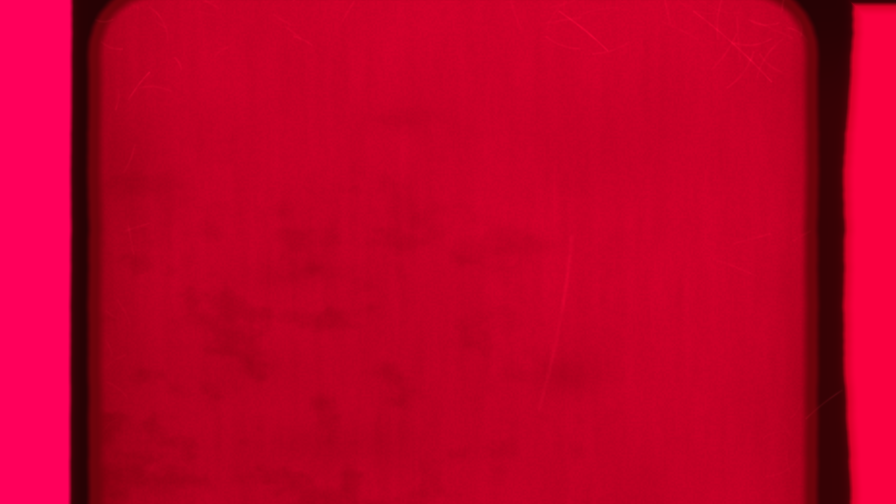
Give the GLSL for this background, as a Shadertoy shader.

```glsl
// A worn red film frame with rounded corners, dark borders and glowing side strips.
#define FRAME_CENTER vec2(0.899, 0.0)
#define FRAME_HALF vec2(0.724, 1.032)
#define CORNER_RADIUS 0.135
#define LEFT_STRIP_EDGE 0.1425
#define RIGHT_STRIP_EDGE 1.674
#define SCRATCH_COUNT 60
#define STAIN_STRENGTH 0.18
#define GRAIN_STRENGTH 0.025

const vec3 BORDER_DARK = vec3(0.13, 0.008, 0.015);
const vec3 BORDER_WARM = vec3(0.25, 0.01, 0.02);
const vec3 RIM = vec3(0.43, 0.01, 0.045);
const vec3 FRAME_RED = vec3(0.815, 0.0, 0.165);
const vec3 STAIN_RED = vec3(0.37, 0.0, 0.01);
const vec3 LEFT_GLOW = vec3(1.0, 0.0, 0.355);
const vec3 RIGHT_GLOW = vec3(0.98, 0.0, 0.25);

// Placed stains (center, size) and long scratches (start, end)
const vec4 SPOTS[8] = vec4[8](
    vec4(0.80, 0.765, 0.07, 0.022), vec4(0.565, 0.582, 0.022, 0.018),
    vec4(0.61, 0.455, 0.09, 0.022), vec4(0.50, 0.27, 0.10, 0.06),
    vec4(1.13, 0.255, 0.065, 0.045), vec4(0.99, 0.51, 0.09, 0.022),
    vec4(0.66, 0.12, 0.15, 0.04), vec4(0.28, 0.65, 0.08, 0.12));
const vec4 LINES[5] = vec4[5](
    vec4(0.255, 0.803, 0.296, 0.856), vec4(1.11, 0.977, 1.205, 0.90),
    vec4(1.377, 0.977, 1.53, 0.838), vec4(1.134, 0.53, 1.07, 0.19),
    vec4(1.60, 0.17, 1.67, 0.225));

float hash(vec2 p) {
    vec3 q = fract(vec3(p.xyx) * 0.1031);
    q += dot(q, q.yzx + 33.33);
    return fract((q.x + q.y) * q.z);
}

float noise(vec2 p) {
    vec2 cell = floor(p), f = fract(p);
    f = f * f * (3.0 - 2.0 * f);
    return mix(mix(hash(cell), hash(cell + vec2(1, 0)), f.x),
               mix(hash(cell + vec2(0, 1)), hash(cell + vec2(1, 1)), f.x), f.y);
}

float fbm(vec2 p) {
    float sum = 0.0;
    for (float weight = 0.5; weight > 0.05; weight *= 0.5) {
        sum += weight * noise(p);
        p = p * 2.03 + 17.1;
    }
    return sum;
}

float roundedBox(vec2 p, vec2 halfSize, float radius) {
    vec2 q = abs(p) - halfSize + radius;
    return length(max(q, 0.0)) + min(max(q.x, q.y), 0.0) - radius;
}

// Thin, slightly bowed line that varies in strength
float scratch(vec2 p, vec2 a, vec2 b, float width, float bow) {
    vec2 ab = b - a;
    float t = clamp(dot(p - a, ab) / dot(ab, ab), 0.0, 1.0);
    vec2 q = p - a - ab * t - vec2(-ab.y, ab.x) * bow * t * (1.0 - t);
    return exp(-dot(q, q) / (width * width)) * (0.35 + 0.65 * noise(p * 70.0));
}

// Spots, a broad lower-left shade, ragged patches and vertical streaks
float stains(vec2 p) {
    vec2 w = p + 0.03 * (vec2(fbm(p * 14.0), fbm(p * 14.0 + 40.0)) - 0.47);
    float sum = 0.0;
    for (int i = 0; i < 8; i++) {
        vec2 q = (w - SPOTS[i].xy) / SPOTS[i].zw;
        sum += (i == 4 ? 0.9 : 0.55) * exp(-dot(q, q));
    }
    float lower = smoothstep(0.9, 0.35, p.y) * smoothstep(1.45, 0.7, p.x);
    float patches = smoothstep(0.45, 0.75, fbm(p * vec2(14.0, 19.0) + 5.0));
    return sum + lower * (0.5 + 0.8 * patches) + 0.6 * (fbm(p * vec2(60.0, 7.0)) - 0.47)
         + 0.8 * (fbm(p * 4.0 + 9.0) - 0.47) + 0.5 * smoothstep(0.6, 0.0, p.y);
}

// Long placed lines, and scattered marks gathered by the top and the sides
float scratches(vec2 p) {
    float sum = 0.0;
    for (int i = 0; i < 5; i++)
        sum += (i == 3 ? 0.35 : 0.65) * scratch(p, LINES[i].xy, LINES[i].zw, i == 3 ? 0.004 : 0.0022, 0.1);
    for (int i = 0; i < SCRATCH_COUNT; i++) {
        float id = float(i) + 1.0;
        vec2 r = vec2(hash(vec2(id, 3.7)), hash(vec2(id, 8.2)));
        vec2 start = i % 2 == 0 ? vec2(0.25 + 1.3 * r.x, 1.0 - 0.14 * r.y * r.y)
                                : vec2(i % 4 == 1 ? 0.20 + 0.13 * r.x : 1.60 - 0.10 * r.x, r.y);
        float angle = 6.283 * hash(vec2(id, 14.1));
        vec2 span = vec2(cos(angle), sin(angle)) * (0.02 + 0.07 * r.x);
        sum += (0.12 + 0.25 * r.y) * scratch(p, start, start + span, 0.0025, r.y - 0.5);
    }
    return sum;
}

void mainImage(out vec4 fragColor, in vec2 fragCoord) {
    vec2 p = fragCoord / iResolution.y;
    float wobble = 0.006 * (fbm(vec2(p.y * 18.0, 2.0)) - 0.47);
    float frame = roundedBox(p - FRAME_CENTER, FRAME_HALF, CORNER_RADIUS) + wobble;

    // Frame interior, darkened towards its sides
    float sideShade = exp((0.17 - p.x) / 0.09) * 0.45 + exp((p.x - 1.625) / 0.06) * 0.38;
    float shade = clamp(STAIN_STRENGTH * (stains(p) + 0.2) + sideShade, 0.0, 1.0);
    vec3 red = mix(FRAME_RED, STAIN_RED, shade);
    red *= 1.0 + GRAIN_STRENGTH * (2.0 * noise(p * 260.0) - 1.0);

    // Border and rim, warmer at the lower right
    float warmth = smoothstep(0.9, 1.7, p.x) * smoothstep(1.0, 0.75, p.y);
    vec3 color = mix(BORDER_DARK, BORDER_WARM, 0.2 + 0.5 * warmth);
    color = mix(color, RIM, smoothstep(0.008, -0.008, frame));
    color = mix(color, red, smoothstep(-0.014, -0.036, frame));
    color += scratches(p) * vec3(0.17, 0.035, 0.07);

    // Left strip, and right strip that bows and is cut off at the top
    float left = LEFT_STRIP_EDGE - 0.004 * (1.0 - p.y) + 0.5 * wobble - p.x;
    float bow = 0.018 * smoothstep(0.6, 1.0, p.y) + 0.012 * smoothstep(0.32, 0.0, p.y);
    float right = min(p.x - RIGHT_STRIP_EDGE - bow - 1.5 * wobble, 0.992 - p.y);
    vec3 rightColor = mix(vec3(0.84, 0.0, 0.15), RIGHT_GLOW, smoothstep(0.0, 0.025, right));
    color += vec3(0.18, 0.0, 0.025) * exp(-min(abs(left), abs(right)) / 0.006);
    color = mix(color, LEFT_GLOW, smoothstep(-0.005, 0.006, left));
    color = mix(color, rightColor, smoothstep(-0.005, 0.006, right));
    fragColor = vec4(clamp(color, 0.0, 1.0), 1.0);
}
```
